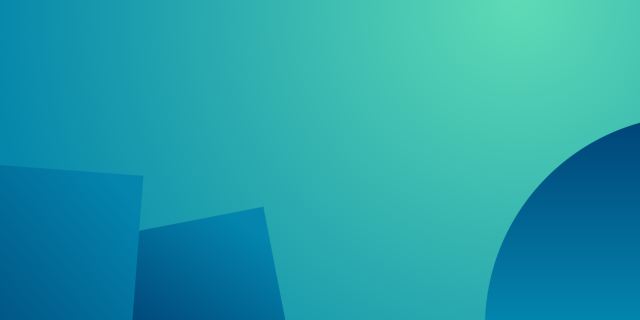
This background is drawn by a Shadertoy shader. Its source:

```glsl
// A teal field lit from the upper right, with two tilted blue panels at the
// lower left and a large navy disc at the lower right. Shapes are signed
// distances, filled with linear gradients and blended with smooth edges.

#define GLOW_CENTER  vec2(1.62, 1.0)
#define GLOW_RADIUS  1.65
#define DISC_CENTER  vec2(2.177, -0.021)
#define DISC_RADIUS  0.6615
#define LEFT_CORNER  vec2(0.448, 0.4505)
#define LEFT_TILT    -0.0752
#define RIGHT_CORNER vec2(0.823, 0.354)
#define RIGHT_TILT   0.191

const vec3 MINT  = vec3(0.37, 0.86, 0.71);
const vec3 TEAL  = vec3(0.02, 0.53, 0.67);
const vec3 AZURE = vec3(0.01, 0.52, 0.68);
const vec3 NAVY  = vec3(0.00, 0.27, 0.47);

// Coverage of a shape from its signed distance, about one pixel soft.
float coverage(float dist) {
    float pixel = 1.0 / iResolution.y;
    return 1.0 - smoothstep(-0.75 * pixel, 0.75 * pixel, dist);
}

// Position relative to a panel's top right corner, along its own axes.
vec2 panelSpace(vec2 p, vec2 corner, float tilt) {
    float c = cos(tilt), s = sin(tilt);
    vec2 q = p - corner;
    return vec2(c * q.x + s * q.y, c * q.y - s * q.x);
}

// Lay a panel over the colour below, darkening away from its corner.
vec3 addPanel(vec3 below, vec2 p, vec2 corner, float tilt, float fadeEnd) {
    vec2 q = panelSpace(p, corner, tilt);
    float shade = clamp((-q.x - q.y - 0.12) / (fadeEnd - 0.12), 0.0, 1.0);
    return mix(below, mix(AZURE, NAVY, shade), coverage(max(q.x, q.y)));
}

void mainImage(out vec4 fragColor, in vec2 fragCoord) {
    // Canvas height is one unit.
    vec2 p = fragCoord / iResolution.y;

    // Radial background glow
    float falloff = clamp(length(p - GLOW_CENTER) / GLOW_RADIUS, 0.0, 1.0);
    vec3 color = mix(MINT, TEAL, falloff);

    // Panels, back to front
    color = addPanel(color, p, RIGHT_CORNER, RIGHT_TILT, 0.78);
    color = addPanel(color, p, LEFT_CORNER, LEFT_TILT, 1.2);

    // Disc with a vertical gradient
    float height = clamp(p.y / 0.62, 0.0, 1.0);
    float disc = length(p - DISC_CENTER) - DISC_RADIUS;
    color = mix(color, mix(AZURE, NAVY, height), coverage(disc));

    fragColor = vec4(color, 1.0);
}
```
